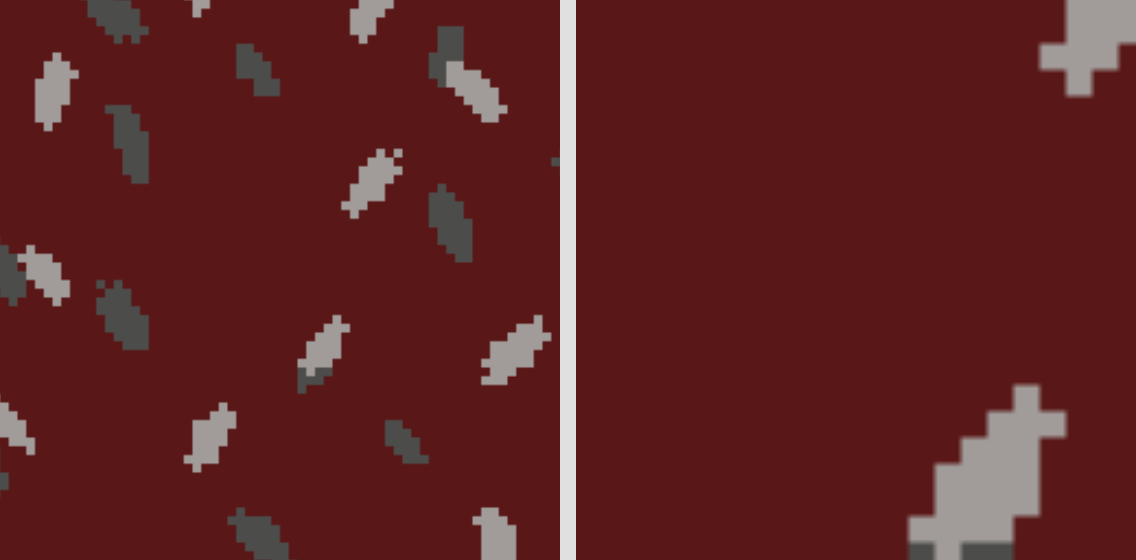
Left: the whole. Right: its middle third, enlarged.
Give the GLSL for this pattern, as a WebGL 2 fragment shader.

```glsl
#version 300 es
precision highp float;
// Pale and grey slanted grains scattered on a dark red ground, drawn in coarse square blocks.
// Each layer spreads its grains with a low-discrepancy sequence plus jitter; every block
// takes one flat colour, and neighbouring blocks are blended over a narrow seam.

uniform vec2 u_resolution;
out vec4 outColor;

// Colours
const vec3 GROUND = vec3(0.35, 0.09, 0.09);
const vec3 GREY   = vec3(0.30, 0.30, 0.29);
const vec3 PALE   = vec3(0.63, 0.61, 0.60);

// Layout, in canvas units unless noted
const float BLOCKS      = 64.0;   // blocks across the canvas
const float SEAM        = 0.25;   // blend width between blocks, in blocks
const float MARGIN      = 0.05;   // overscan, so that borders cut some grains
const float JITTER      = 0.10;
const float ROUGHNESS   = 0.16;   // raggedness of outlines, relative to grain radius
const vec2  GRAIN_RADII = vec2(0.068, 0.029);
const float SLANT       = 1.0;    // mean tilt from horizontal, in radians
const float SLANT_RANGE = 0.65;

const int   PALE_COUNT = 11;
const int   GREY_COUNT = 13;
const vec2  PALE_SCALE = vec2(0.85, 1.08);   // smallest and largest grain
const vec2  GREY_SCALE = vec2(0.45, 1.20);
const float PALE_RISING = 0.62;              // share of grains that lean right
const float GREY_RISING = 0.25;

const vec2 SPREAD = vec2(0.754878, 0.569840);

vec2 hash2(vec2 p) {
    vec3 q = fract(p.xyx * vec3(0.1031, 0.1030, 0.0973));
    q += dot(q, q.yzx + 33.33);
    return fract((q.xx + q.yz) * q.zy);
}

// Layered sines that nibble at the outlines
float ragged(vec2 p) {
    return 0.5 * (sin(p.x * 190.0 + 2.0 * sin(p.y * 130.0))
                + sin(p.y * 230.0 + 2.0 * sin(p.x * 170.0)));
}

// Relative distance to an ellipse: below 1 is inside
float ellipse(vec2 p, vec2 radii, float angle) {
    float c = cos(angle), s = sin(angle);
    vec2 local = vec2(c * p.x + s * p.y, c * p.y - s * p.x);
    return length(local / radii);
}

// 1 where any grain of the layer covers p, else 0
float grainLayer(vec2 p, int count, float seed, vec2 scaleRange, float rising) {
    float nearest = 1e3;
    for (int i = 0; i < count; i++) {
        vec2 id = vec2(float(i) + 1.0, seed);
        vec2 shift = hash2(id) - 0.5;
        vec2 kind = hash2(id + 41.0);
        vec2 tilt = hash2(id + 83.0);

        vec2 spot = fract(hash2(vec2(seed)) + id.x * SPREAD);
        vec2 center = mix(vec2(-MARGIN), vec2(1.0 + MARGIN), spot) + JITTER * shift;
        float lean = tilt.x < rising ? 1.0 : -1.0;
        float angle = lean * (SLANT + SLANT_RANGE * (tilt.y - 0.5));
        vec2 radii = GRAIN_RADII * mix(scaleRange.x, scaleRange.y, sqrt(kind.x));
        radii.y *= mix(0.88, 1.12, kind.y);
        nearest = min(nearest, ellipse(p - center, radii, angle));
    }
    return step(nearest + ROUGHNESS * ragged(p), 1.0);
}

// Flat colour of the block with the given index
vec3 blockColor(vec2 block) {
    vec2 p = (block + 0.5) / BLOCKS;
    float grey = grainLayer(p, GREY_COUNT, 7.0, GREY_SCALE, GREY_RISING);
    float pale = grainLayer(p, PALE_COUNT, 19.0, PALE_SCALE, PALE_RISING);
    return mix(mix(GROUND, GREY, grey), PALE, pale);
}

void main() {
    float side = min(u_resolution.x, u_resolution.y);
    vec2 p = gl_FragCoord.xy / side * BLOCKS - 0.5;
    vec2 block = floor(p);

    // Blend the four nearest blocks, sharply, across their shared seams
    float seam = max(SEAM, BLOCKS / side);
    vec2 w = clamp((p - block - 0.5) / seam + 0.5, 0.0, 1.0);
    vec3 lower = mix(blockColor(block), blockColor(block + vec2(1.0, 0.0)), w.x);
    vec3 upper = mix(blockColor(block + vec2(0.0, 1.0)), blockColor(block + 1.0), w.x);
    outColor = vec4(mix(lower, upper, w.y), 1.0);
}
```
